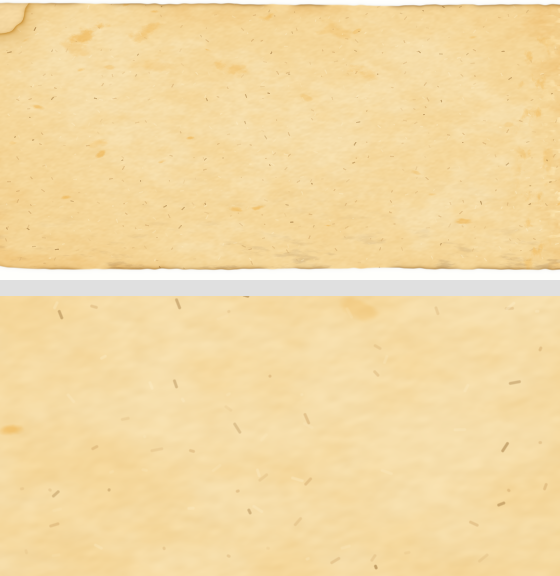
Top, the full canvas; bottom, a detail of the centre.
Reproduce this texture procedurally as a Shadertoy shader.

```glsl
// A strip of aged cream paper with foxing stains, fibres, worn edges and a folded corner.

float hash(vec2 p) {
    vec3 q = fract(vec3(p.xyx) * 0.1031);
    q += dot(q, q.yzx + 33.33);
    return fract((q.x + q.y) * q.z);
}

float noise(vec2 p) {
    vec2 i = floor(p), f = fract(p);
    f = f * f * (3.0 - 2.0 * f);
    return mix(mix(hash(i), hash(i + vec2(1, 0)), f.x),
               mix(hash(i + vec2(0, 1)), hash(i + vec2(1, 1)), f.x), f.y);
}

float fbm(vec2 p) {
    float sum = 0.0, amp = 0.5;
    for (int i = 0; i < 5; i++) {
        sum += amp * noise(p);
        p = mat2(1.6, 1.2, -1.2, 1.6) * p + 17.3;
        amp *= 0.5;
    }
    return sum / 0.97;
}

mat2 rotation(float a) {
    return mat2(cos(a), -sin(a), sin(a), cos(a));
}

// Soft irregular blotches, mostly stretched sideways
float stains(vec2 p, float aspect) {
    float total = 0.0;
    float ragged = fbm(p * vec2(22.0, 34.0) + 5.0) - 0.5;
    for (int i = 0; i < 34; i++) {
        float id = float(i);
        vec2 center = vec2(hash(vec2(id, 1.7)) * aspect,
                           1.0 - 0.85 * pow(hash(vec2(id, 8.3)), 1.25));
        float size = mix(0.009, 0.045, pow(hash(vec2(id, 4.1)), 2.5));
        float angle = (hash(vec2(id, 6.9)) - 0.4) * 1.1;
        vec2 q = rotation(angle) * (p - center) / (size * vec2(1.5, 0.6));
        float blot = 1.0 - smoothstep(0.2, 1.25, length(q) + 2.2 * ragged);
        total = max(total, blot * mix(0.25, 0.75, hash(vec2(id, 2.6))));
    }
    return total;
}

// Sparse short fibres, one at most in each grid cell
float flecks(vec2 p, float cells, float share, float pixel) {
    vec2 cell = floor(p * cells);
    float seed = hash(cell + 61.0);
    vec2 offset = 0.3 + 0.4 * vec2(hash(cell + 3.0), hash(cell + 9.0));
    vec2 q = rotation((hash(cell + 27.0) - 0.5) * 2.6) * (fract(p * cells) - offset) / cells;
    q.x -= clamp(q.x, -0.006 * seed / share, 0.006 * seed / share);
    float line = 1.0 - smoothstep(0.0006, 0.0022 + pixel * 0.5, length(q));
    return line * step(seed, share) * mix(0.3, 1.0, hash(cell + 45.0));
}

void mainImage(out vec4 fragColor, in vec2 fragCoord) {
    vec2 p = fragCoord / iResolution.y;
    float pixel = 1.0 / iResolution.y;
    float aspect = iResolution.x / iResolution.y;
    float right = aspect - p.x;

    // Worn outline
    float wear = 0.006 * (noise(vec2(p.x * 5.0, 2.0)) - 0.5)
               + 0.004 * (noise(vec2(p.x * 38.0, 7.0)) - 0.5);
    float top = 0.986 - 0.003 * p.x + wear - p.y;
    float bottom = p.y - 0.041 + wear - 0.012 * exp(-p.x * 14.0);
    float inside = min(top, bottom);

    // Age runs from pale cream to ochre, deeper towards the borders
    float cloud = fbm(p * vec2(2.6, 3.8) + 11.0);
    float mottle = fbm(p * vec2(14.0, 26.0));
    float age = 0.27 + 0.75 * (cloud - 0.5) + 0.65 * (mottle - 0.5);
    age += (0.35 * exp(-top * 11.0) + 0.38 * exp(-bottom * 13.0)) * (0.5 + cloud);
    age += 0.2 * exp(-p.x * 9.0) + 0.5 * exp(-right * 8.0) * (0.4 + mottle);
    age = clamp(age, 0.0, 1.3);
    vec3 color = mix(vec3(0.966, 0.872, 0.672), vec3(0.96, 0.84, 0.60), smoothstep(0.0, 0.5, age));
    color = mix(color, vec3(0.94, 0.77, 0.48), smoothstep(0.45, 1.3, age));

    // Stains, including a rusty broken band near the right border
    float band = exp(-pow((right - 0.09) / 0.06, 2.0))
               * smoothstep(0.54, 0.78, fbm(p * vec2(26.0, 20.0) + 40.0));
    color = mix(color, vec3(0.94, 0.73, 0.37), max(stains(p, aspect), 0.6 * band));

    // Fibrous grain and faint grey scuffs low on the sheet
    float grain = noise(p * vec2(48.0, 125.0)) + noise(rotation(0.35) * p * vec2(75.0, 150.0)) - 1.0;
    color += grain * vec3(0.012, 0.019, 0.028);
    float scuff = smoothstep(0.55, 0.8, fbm(p * vec2(12.0, 45.0) + 70.0));
    color -= scuff * exp(-bottom * 9.0) * vec3(0.10, 0.10, 0.07);
    float wrinkle = smoothstep(0.62, 0.9, noise(p * vec2(38.0, 90.0) + 30.0)) * exp(-right * 22.0);
    color += wrinkle * vec3(0.03, 0.06, 0.09);

    // Dark and pale fibres
    color = mix(color, vec3(0.62, 0.46, 0.24), 0.6 * flecks(p, 13.0, 0.22, pixel));
    color = mix(color, vec3(0.78, 0.60, 0.36), 0.4 * flecks(p + 4.37, 24.0, 0.28, pixel));
    color = mix(color, vec3(0.99, 0.93, 0.78), 0.4 * flecks(p + 8.71, 21.0, 0.3, pixel));

    // Folded corner: pale flap, brown crease and soft shadow
    vec2 corner = (p - vec2(0.0, 0.99)) / vec2(0.098, 0.108);
    float fold = (length(corner) - 1.0 + 0.22 * (noise(p * 30.0) - 0.5)) * 0.1;
    float flap = 1.0 - smoothstep(-pixel, pixel, fold);
    color = mix(color, vec3(0.96, 0.85, 0.64) + grain * 0.02, flap * 0.85);
    color -= vec3(0.10, 0.16, 0.24) * exp(-abs(fold) * 110.0) * mix(1.0, 0.6, flap);
    color -= vec3(0.07, 0.10, 0.13) * exp(-max(fold, 0.0) * 38.0) * (1.0 - flap);

    // Browned rim, broken along its length, then the white ground
    float rim = exp(-max(inside, 0.0) * 190.0) * smoothstep(0.2, 0.75, noise(vec2(p.x * 9.0, 21.0)));
    color = mix(color, vec3(0.60, 0.41, 0.15), 0.75 * rim);
    float sheet = smoothstep(-pixel, pixel, inside);
    float shade = 0.05 * exp(-abs(inside) * 200.0);
    color = mix(vec3(1.0, 1.0, 0.99) - shade, color, sheet);
    fragColor = vec4(clamp(color, 0.0, 1.0), 1.0);
}
```
